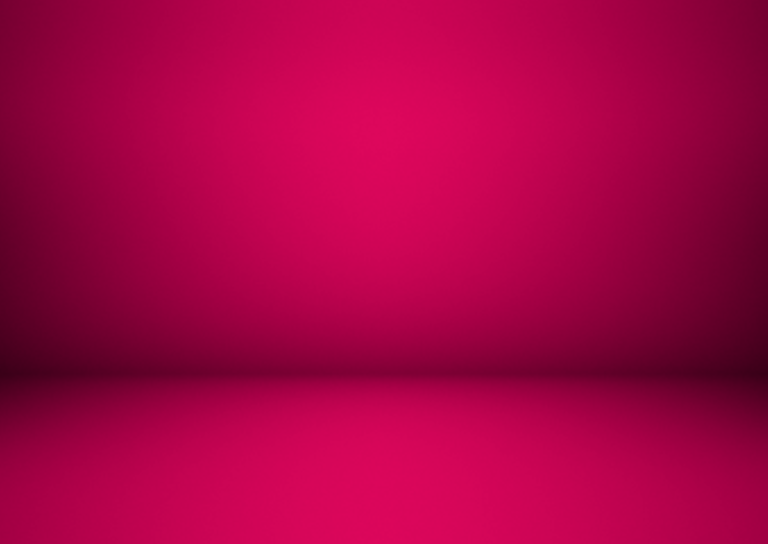
Reproduce this background procedurally as a Shadertoy shader.

```glsl
// An empty magenta studio: a spotlit wall meeting a glossy floor at a soft dark seam.

const float HORIZON = 0.313;       // seam height, in canvas heights
const float SEAM_SOFTNESS = 0.017;
const float LIGHT_X = 0.497;       // centre of the light, in canvas widths
const float SIDE_POWER = 1.6;      // shape of the sideways falloff

const float WALL_LIGHT = 0.885;
const float WALL_SHADE = 0.39;     // darkening where wall meets floor
const float WALL_REACH = 0.14;
const float CEILING_SHADE = 0.08;
const vec2 WALL_SIDES = vec2(0.55, 0.43);   // side shade: low, high

const float FLOOR_LIGHT = 0.86;
const float FLOOR_SHADE = 0.34;
const float FLOOR_REACH = 0.045;
const vec2 FLOOR_SIDES = vec2(0.58, 0.26);  // side shade: far, near
const float FLOOR_SIDE_REACH = 0.13;

const float BLUE_RATIO = 0.415;
const float GREEN_START = 0.65;    // red level at which green appears
const float GREEN_GAIN = 0.12;
const float GRAIN_CELLS = 240.0;   // grain cells per canvas height
const float GRAIN_STRENGTH = 0.012;

float hash(vec2 cell) {
    vec3 p = fract(cell.xyx * 0.1031);
    p += dot(p, p.yzx + 33.33);
    return fract((p.x + p.y) * p.z);
}

// Smoothly interpolated value noise
float grain(vec2 p) {
    vec2 cell = floor(p);
    vec2 f = smoothstep(0.0, 1.0, p - cell);
    float low = mix(hash(cell), hash(cell + vec2(1.0, 0.0)), f.x);
    float high = mix(hash(cell + vec2(0.0, 1.0)), hash(cell + 1.0), f.x);
    return mix(low, high, f.y) - 0.5;
}

// Brightness of the wall at a height above the seam
float wallLight(float height, float side) {
    float light = WALL_LIGHT - WALL_SHADE * exp(-height / WALL_REACH);
    light -= CEILING_SHADE * smoothstep(0.43, 0.69, height);
    float shade = mix(WALL_SIDES.x, WALL_SIDES.y, smoothstep(0.2, 0.55, height));
    return light * (1.0 - shade * side);
}

// Brightness of the floor at a depth below the seam
float floorLight(float depth, float side) {
    float light = FLOOR_LIGHT - FLOOR_SHADE * exp(-depth / FLOOR_REACH);
    float reach = depth / FLOOR_SIDE_REACH;
    float shade = mix(FLOOR_SIDES.y, FLOOR_SIDES.x, exp(-reach * reach));
    return light * (1.0 - shade * side);
}

// Magenta tint for a given brightness
vec3 magenta(float light) {
    return vec3(light, max(0.0, light - GREEN_START) * GREEN_GAIN, light * BLUE_RATIO);
}

void mainImage(out vec4 fragColor, in vec2 fragCoord) {
    vec2 uv = fragCoord / iResolution.xy;
    float side = pow(abs(uv.x - LIGHT_X) * 2.0, SIDE_POWER);
    float height = uv.y - HORIZON;

    // Blend both surfaces across the seam
    float wall = wallLight(max(height, 0.0), side);
    float ground = floorLight(max(-height, 0.0), side);
    float light = mix(ground, wall, smoothstep(-SEAM_SOFTNESS, SEAM_SOFTNESS, height));

    // Faint grain
    light += GRAIN_STRENGTH * grain(fragCoord / iResolution.y * GRAIN_CELLS);

    fragColor = vec4(magenta(light), 1.0);
}
```
